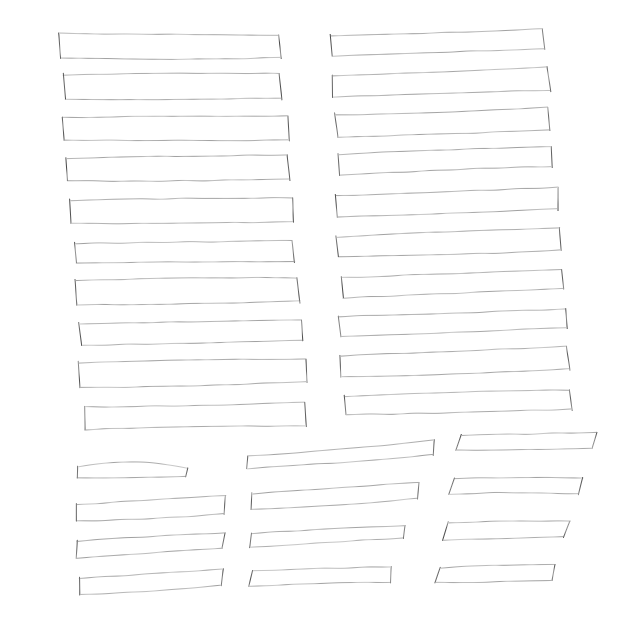
This pattern is drawn by a Shadertoy shader. Its source:

```glsl
// Hand-drawn blank strips in thin pencil: two columns of ten above three columns of four.
#define PAPER vec3(1.0)
#define LINE_WIDTH 0.0016
#define LONG_INK 0.29
#define END_INK 0.56
#define WOBBLE 0.0013
#define CORNER_JITTER 0.0035
#define PLACE_JITTER 0.007
#define BOW 0.0045
#define OVERSHOOT 0.16
#define TALL_ROWS 10
#define SHORT_ROWS 4

float hash(vec2 p) {
    return fract(sin(dot(p, vec2(127.1, 311.7))) * 43758.5453);
}

// Signed random value in -0.5..0.5
float vary(float id, float k) {
    return hash(vec2(id, k)) - 0.5;
}

float noise(float x, float seed) {
    float i = floor(x), f = fract(x);
    return mix(hash(vec2(i, seed)), hash(vec2(i + 1.0, seed)), f * f * (3.0 - 2.0 * f));
}

// Coverage of one slightly bowed pencil stroke with uneven pressure
float stroke(vec2 p, vec2 a, vec2 b, float bow, float seed, float px) {
    float len = length(b - a);
    vec2 dir = (b - a) / len;
    vec2 q = vec2(dot(p - a, dir), dot(p - a, vec2(-dir.y, dir.x)));
    float along = clamp(q.x, 0.0, len);
    float s = along / len;
    q.x -= along;
    q.y -= bow * 4.0 * s * (1.0 - s) + WOBBLE * (noise(along * 28.0, seed) - 0.5);
    float pressure = mix(0.7, 1.3, noise(along * 70.0, seed + 7.0));
    return pressure * clamp((0.5 * LINE_WIDTH - length(q)) / px + 0.5, 0.0, 1.0);
}

// Ink of a strip: two faint long edges and two darker end strokes.
// span = left and right x, tilt = drop to the right, slant = lean of the ends
float strip(vec2 p, vec2 span, float y, float height, float tilt, float slant,
            float bow, float id, float px) {
    if (abs(p.y - y) > 0.05) return 0.0;
    vec2 h = 0.5 * vec2(slant, height);
    vec2 left = vec2(span.x, y - 0.5 * tilt);
    vec2 right = vec2(span.y, y + 0.5 * tilt);
    vec2 tl = left - h + CORNER_JITTER * vec2(vary(id, 1.0), vary(id, 2.0));
    vec2 bl = left + h + CORNER_JITTER * vec2(vary(id, 3.0), vary(id, 4.0));
    vec2 tr = right - h + CORNER_JITTER * vec2(vary(id, 5.0), vary(id, 6.0));
    vec2 br = right + h + CORNER_JITTER * vec2(vary(id, 7.0), vary(id, 8.0));
    float edges = max(stroke(p, tl, tr, bow + BOW * vary(id, 9.0), id + 0.1, px),
                      stroke(p, bl, br, BOW * vary(id, 10.0), id + 0.2, px));
    vec2 over = OVERSHOOT * h;
    float ends = max(stroke(p, tl - over * hash(vec2(id, 11.0)), bl, 0.0, id + 0.3, px),
                     stroke(p, tr, br + over * hash(vec2(id, 12.0)), 0.0, id + 0.4, px));
    return max(LONG_INK * edges, END_INK * ends);
}

// Upper block: two columns drifting right as they go down
float tallColumns(vec2 p, float px) {
    float ink = 0.0;
    for (int i = 0; i < 2 * TALL_ROWS; i++) {
        int c = i / TALL_ROWS;
        float r = float(i - c * TALL_ROWS), id = float(i) + 1.0;
        vec2 span = c == 0 ? vec2(0.094, 0.438) + r * vec2(0.0042, 0.0047)
                           : vec2(0.520, 0.851) + r * vec2(0.0018, 0.0045);
        span += PLACE_JITTER * vec2(vary(id, 20.0), vary(id, 21.0));
        float y = c == 0 ? 0.0716 + 0.0641 * r : 0.0651 + 0.0626 * r;
        y += 0.5 * PLACE_JITTER * vary(id, 22.0);
        float height = (c == 0 ? 0.035 : 0.032) + 0.006 * vary(id, 23.0);
        float tilt = c == 0 ? -0.001 * r : -0.012;
        ink = max(ink, strip(p, span, y, height, tilt, 0.003, 0.0, id, px));
    }
    return ink;
}

// Lower block: three columns of shorter, leaning strips
float shortColumns(vec2 p, float px) {
    float ink = 0.0;
    for (int i = 0; i < 3 * SHORT_ROWS; i++) {
        int c = i / SHORT_ROWS;
        float r = float(i - c * SHORT_ROWS), id = float(i) + 51.0;
        vec2 span = vec2(vec3(0.118, 0.388, 0.718)[c] + r * vec3(0.0015, 0.002, -0.012)[c],
                         vec3(0.354, 0.677, 0.928)[c] + r * vec3(-0.002, -0.022, -0.021)[c]);
        float first = i == 0 ? 1.0 : 0.0;
        span.y -= 0.062 * first;
        span.x += PLACE_JITTER * vary(id, 20.0);
        float y = vec3(0.738, 0.711, 0.690)[c] + r * vec3(0.057, 0.0635, 0.069)[c];
        float height = 0.0235 + 0.008 * vary(id, 23.0) - 0.006 * first;
        float tilt = vec3(-0.013, -0.024 + 0.006 * r, -0.003)[c] * (1.0 - first);
        float slant = vec3(-0.002, -0.003, -0.008)[c];
        ink = max(ink, strip(p, span, y, height, tilt, slant, -0.008 * first, id, px));
    }
    return ink;
}

void mainImage(out vec4 fragColor, in vec2 fragCoord) {
    // Sheet coordinates run 0..1 from the top left
    float px = 1.0 / min(iResolution.x, iResolution.y);
    vec2 p = (fragCoord - 0.5 * iResolution.xy) * px + 0.5;
    p.y = 1.0 - p.y;
    float ink = max(tallColumns(p, px), shortColumns(p, px));
    fragColor = vec4(PAPER * (1.0 - ink), 1.0);
}
```
